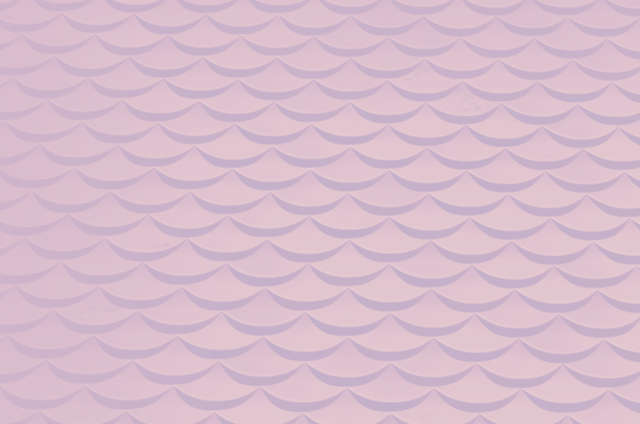
Write a Shadertoy shader that draws this pattern.

```glsl
// Overlapping rows of pale pink scalloped roof tiles with soft lilac shadows

const vec3 LIT = vec3(0.888, 0.775, 0.812);
const vec3 MAUVE = vec3(0.842, 0.726, 0.806);
const vec3 SHADOW = vec3(0.768, 0.694, 0.79);
const vec3 SIDE = vec3(0.815, 0.698, 0.788);
const vec3 RIM = vec3(0.908, 0.802, 0.826);

// Lengths are in canvas heights, measured down from the top
const float CENTER_X = 0.871;     // axis of the fanned columns
const float HORIZON = 4.235;      // height at which the columns converge
const float FIRST_ROW = 4.4235;   // distance of row zero from the horizon
const float PITCH = 0.0399;       // tile width per unit of distance
const float ROW_GROWTH = 0.01169; // logarithmic growth of each row
const float TILT = 0.008;
const float COLUMN_SHIFT = 0.25;
const float SAG = 0.58;           // depth of a tile edge, in rows
const float BAND = 0.36;          // depth of the shadow below it
const float SOFTNESS = 0.0026;
const float WOBBLE = 0.012;
const float TINT = 0.6;           // strength of the broad mauve tint

float hash(vec2 p) {
    return fract(sin(dot(p, vec2(127.1, 311.7))) * 43758.5);
}

// Distance to the nearest scattered cell point
float cellular(vec2 p) {
    vec2 cell = floor(p);
    float nearest = 2.0;
    for (int y = -1; y <= 1; y++) {
        for (int x = -1; x <= 1; x++) {
            vec2 c = cell + vec2(x, y);
            vec2 site = c + vec2(hash(c), hash(c + 37.0));
            nearest = min(nearest, length(site - p));
        }
    }
    return nearest;
}

// Layered sines for slow uneven weathering
float waves(vec2 p) {
    return 0.5 * sin(p.x * 1.7 + 1.3 * sin(p.y * 1.1))
         + 0.3 * sin(p.y * 2.9 - p.x * 2.3)
         + 0.2 * sin(p.x * 6.1 + p.y * 4.7);
}

// Column number and position across the tile from -1 to 1
vec2 tileColumn(float u, float row) {
    float a = u + (mod(row, 2.0) < 0.5 ? -COLUMN_SHIFT : COLUMN_SHIFT);
    return vec2(floor(a), 2.0 * fract(a) - 1.0);
}

float tileEdge(float t, vec2 id) {
    float depth = SAG * (1.0 + 0.12 * (hash(id + 5.0) - 0.5));
    return depth * (1.0 - pow(abs(t), 2.3));
}

vec3 tileColor(vec2 uv, float row, float soft) {
    vec2 column = tileColumn(uv.x, row);
    vec2 id = vec2(column.x, row);
    float t = column.y;
    float rise = tileEdge(t, id) - (uv.y - row);

    // Face shading, darker toward the covered top and the left flank
    float shade = 0.75 * smoothstep(0.55, 1.5, rise) - 0.12 * t;
    shade += 0.45 * (hash(id) - 0.4) + 0.18 * waves(uv * vec2(2.0, 1.1));
    vec3 color = mix(LIT, MAUVE, clamp(shade, 0.0, 1.0));

    // Smudges on a few worn tiles
    float worn = smoothstep(0.85, 0.97, hash(id + 21.0));
    float spots = 1.0 - smoothstep(0.1, 0.6, cellular(uv * vec2(7.0, 4.0)));
    float patchy = smoothstep(-0.1, 0.6, waves(uv * 3.0 + id));
    color = mix(color, SHADOW, 0.3 * worn * spots * patchy);

    // Thin bright rim along the lower edge
    float rim = 1.0 - smoothstep(0.02, 0.06 + soft, abs(rise - 0.05));
    return mix(color, RIM, rim * (0.4 - 0.25 * t));
}

void mainImage(out vec4 fragColor, in vec2 fragCoord) {
    vec2 p = fragCoord / iResolution.y;
    p.y = 1.0 - p.y;
    p.x -= CENTER_X;
    p.y -= TILT * p.x;

    // Fanned tile coordinates: u in tile widths, v in rows
    float reach = p.y + HORIZON;
    vec2 uv = vec2(p.x / (PITCH * reach), log(reach / FIRST_ROW) / ROW_GROWTH);
    uv += WOBBLE * vec2(waves(uv.yx * 0.9), waves(uv * 0.8));
    float soft = max(SOFTNESS, 0.8 / iResolution.y) / (ROW_GROWTH * reach);

    float row = floor(uv.y);
    float drop = uv.y - row;
    vec2 column = tileColumn(uv.x, row);
    float t = column.y;
    float edge = tileEdge(t, vec2(column.x, row));
    float band = BAND * (1.0 - pow(abs(t), 4.0)) * (1.0 - 0.2 * t);

    // Shadow band, with a pinker tile side at the right
    vec3 shadow = mix(SHADOW, SIDE, 0.75 * smoothstep(0.35, 0.95, t));
    shadow = mix(shadow, SIDE, 0.25 * hash(vec2(column.x, row) + 3.0));

    // Upper tile, its shadow, then the tile below
    vec3 color = mix(tileColor(uv, row, soft), shadow,
                     smoothstep(-soft, soft, drop - edge));
    float below = smoothstep(-soft, soft, drop - edge - band);
    color = mix(color, tileColor(uv, row + 1.0, soft), below);

    // Broad mauve tint toward the left and the top corners
    float side = smoothstep(0.2, 0.95, -p.x);
    float top = 0.5 * (1.0 - smoothstep(0.0, 0.4, p.y));
    color = mix(color, MAUVE - 0.008, TINT * max(side, top));
    fragColor = vec4(color, 1.0);
}
```
